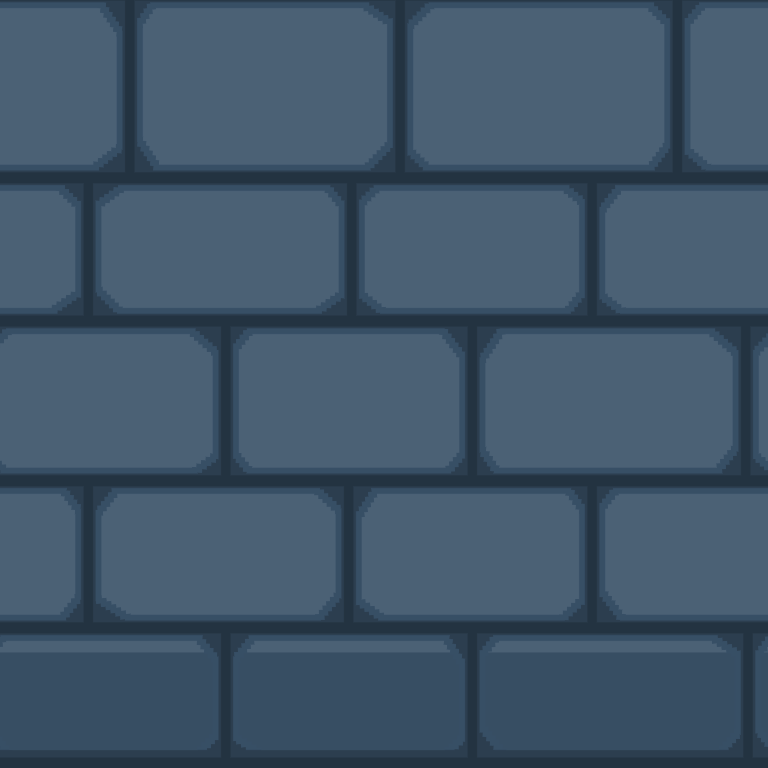
Give the GLSL for this pattern, as a WebGL 1 fragment shader.

```glsl
precision highp float;

uniform vec2 u_resolution;

// Colours, from deepest to brightest
const vec3 GROOVE = vec3(0.139, 0.200, 0.253);
const vec3 SHADE = vec3(0.172, 0.243, 0.310);
const vec3 RIM = vec3(0.214, 0.308, 0.398);
const vec3 FACE = vec3(0.294, 0.380, 0.460);
const vec3 DARK_FACE = vec3(0.216, 0.306, 0.390);

// Sizes as fractions of the canvas, measured from the joint centres
const float BASE_LINE = 0.0065;
const vec2 GROOVE_HALF = vec2(0.0062, 0.0072);
const float SHADE_EDGE = 0.0095;
const float RIM_EDGE = 0.0170;
const float CORNER_SHADE = 0.043;
const float CORNER_RIM = 0.058;
const float CORNER_VARIATION = 0.012;
const float CORNER_SKEW = 0.22;
const float STAIR_STEP = 0.0052;
const float HIGHLIGHT_DEPTH = 0.032;
const float SOFTNESS = 0.0011;

float hash(vec3 p) {
  return fract(sin(dot(p, vec3(12.99, 78.23, 37.72))) * 4375.85);
}

// Bottom and top of the course, and its three vertical joints
void course(float y, out float row, out vec2 span, out vec3 joints) {
  if (y < 0.176) {
    row = 0.0;
    span = vec2(0.0, 0.176);
    joints = vec3(0.294, 0.615, 0.974);
  } else if (y < 0.3675) {
    row = 1.0;
    span = vec2(0.176, 0.3675);
    joints = vec3(0.115, 0.454, 0.771);
  } else if (y < 0.5755) {
    row = 2.0;
    span = vec2(0.3675, 0.5755);
    joints = vec3(0.294, 0.615, 0.971);
  } else if (y < 0.762) {
    row = 3.0;
    span = vec2(0.5755, 0.762);
    joints = vec3(0.115, 0.458, 0.771);
  } else {
    row = 4.0;
    span = vec2(0.762, 1.0);
    joints = vec3(0.169, 0.521, 0.882);
  }
}

// Left and right joints around x, wrapping at the canvas sides
vec2 brickSides(float x, vec3 joints, out float column) {
  column = 2.0;
  if (x < joints.x) return vec2(joints.z - 1.0, joints.x);
  if (x >= joints.z) return vec2(joints.z, joints.x + 1.0);
  column = x < joints.y ? 0.0 : 1.0;
  return x < joints.y ? joints.xy : joints.yz;
}

float cover(float d, float blur) {
  return smoothstep(-blur, blur, d);
}

void main() {
  vec2 uv = gl_FragCoord.xy / u_resolution;
  float blur = max(SOFTNESS, 0.75 / min(u_resolution.x, u_resolution.y));
  float y = fract(uv.y - BASE_LINE);

  float row, column;
  vec2 span;
  vec3 joints;
  course(y, row, span, joints);
  vec2 sides = brickSides(uv.x, joints, column);

  // Distance to the nearest joint on each axis, and which corner is near
  vec2 low = vec2(uv.x - sides.x, y - span.x);
  vec2 high = vec2(sides.y - uv.x, span.y - y);
  vec2 d = min(low, high);
  vec2 corner = step(high, low);
  float inset = min(d.x, d.y);

  // Chipped corners: a stepped diagonal cut, varied in size and slant
  vec3 id = vec3(column, row, corner.x + 2.0 * corner.y);
  float slant = (hash(id) - 0.5) * 2.0 * CORNER_SKEW;
  float growth = (hash(id + 7.3) - 0.5) * CORNER_VARIATION;
  float stair = abs(fract((d.x - d.y) / (2.0 * STAIR_STEP)) - 0.5) * 2.0 - 0.5;
  float cut = d.x * (1.0 + slant) + d.y * (1.0 - slant) + stair * STAIR_STEP - growth;

  // The lowest course has a thicker shadow along its foot
  bool lowest = row < 0.5;
  float shadeEdge = (lowest && corner.y < 0.5 && d.y < d.x) ? RIM_EDGE : SHADE_EDGE;
  float groove = min(d.x - GROOVE_HALF.x, d.y - GROOVE_HALF.y);
  float rim = min(inset - shadeEdge, (cut - CORNER_SHADE) * 0.707);
  float face = min(inset - RIM_EDGE, (cut - CORNER_RIM) * 0.707);

  // The lowest bricks are dark, with a lit strip along the top
  float lit = lowest ? cover(HIGHLIGHT_DEPTH - high.y, blur) : 1.0;
  vec3 faceColour = mix(DARK_FACE, FACE, lit);

  vec3 colour = mix(GROOVE, SHADE, cover(groove, blur));
  colour = mix(colour, RIM, cover(rim, blur));
  colour = mix(colour, faceColour, cover(face, blur));
  gl_FragColor = vec4(colour, 1.0);
}
```
